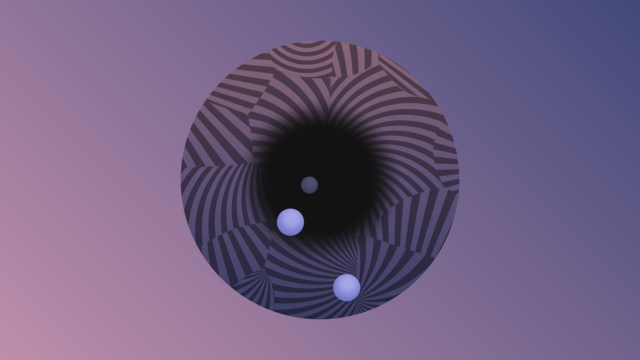
Reproduce this background procedurally as a Shadertoy shader.

```glsl
// A striped disc with a soft dark hole and three small balls on a diagonal gradient.
// The disc is split into rounded lobes (a weighted Voronoi diagram); each lobe has
// stripes that fan and swirl around its own pivot. Lengths are in canvas heights.

const float TAU = 6.2831853;
const vec3 PINK = vec3(0.745, 0.56, 0.67);
const vec3 INDIGO = vec3(0.26, 0.285, 0.48);
const vec3 STRIPE_LOW = vec3(0.235, 0.24, 0.40);
const vec3 STRIPE_MID = vec3(0.37, 0.315, 0.46);
const vec3 STRIPE_HIGH = vec3(0.54, 0.40, 0.47);
const vec3 HOLE_COLOR = vec3(0.075, 0.07, 0.07);
const vec3 BALL_LIGHT = vec3(0.64, 0.65, 0.90);
const vec3 BALL_SHADE = vec3(0.45, 0.45, 0.77);
const float DARK_STRIPE = 0.60;
const float DISC_RADIUS = 0.387;
const float HOLE_INNER = 0.143;
const float HOLE_OUTER = 0.235;

// Balls: centre, radius, opacity
const int BALL_COUNT = 3;
const vec4 BALLS[BALL_COUNT] = vec4[](
    vec4(-0.029, -0.014, 0.0235, 0.42),
    vec4(-0.082, -0.117, 0.0377, 1.0),
    vec4(0.074, -0.299, 0.0377, 1.0));

// Lobes: centre and radius
const int LOBE_COUNT = 14;
const vec3 LOBES[LOBE_COUNT] = vec3[](
    vec3(0.130, 0.095, 0.204), vec3(-0.051, 0.153, 0.144),
    vec3(-0.028, 0.361, 0.088), vec3(0.072, 0.343, 0.058),
    vec3(0.257, 0.292, 0.069), vec3(0.361, 0.083, 0.065),
    vec3(-0.241, 0.280, 0.097), vec3(-0.292, 0.118, 0.102),
    vec3(-0.282, -0.056, 0.116), vec3(-0.229, -0.194, 0.083),
    vec3(-0.171, -0.299, 0.051), vec3(-0.032, -0.252, 0.120),
    vec3(0.211, -0.264, 0.097), vec3(0.257, -0.120, 0.093));

// Point that the stripes of each lobe turn around
const vec2 PIVOTS[LOBE_COUNT] = vec2[](
    vec2(0.025, 0.025), vec2(0.0, 0.0),
    vec2(-0.037, 0.454), vec2(0.037, 0.037),
    vec2(-0.113, 0.546), vec2(0.546, 0.037),
    vec2(-0.657, 0.361), vec2(-0.593, 0.477),
    vec2(-0.148, 0.106), vec2(-0.345, 0.060),
    vec2(-0.144, -0.252), vec2(0.130, -0.264),
    vec2(0.095, -0.333), vec2(0.199, -0.472));

// Stripes per turn (whole numbers) and rings per unit length
const vec2 WAVES[LOBE_COUNT] = vec2[](
    vec2(42, 19), vec2(34, -13), vec2(0, 43), vec2(50, -8),
    vec2(122, 0), vec2(38, 0), vec2(88, 0), vec2(70, 0),
    vec2(41, -16), vec2(47, 0), vec2(24, 6), vec2(44, 10),
    vec2(24, -6), vec2(60, 0));

// Coverage of a shape from its signed distance
float fill(float dist, float pixel) {
    return 1.0 - smoothstep(-pixel, pixel, dist);
}

// Smooth spiral stripes of one lobe: 0 is dark, 1 is light
float stripes(vec2 p, int lobe, float pixel) {
    vec2 q = p - PIVOTS[lobe];
    vec2 wave = WAVES[lobe];
    float len = max(length(q), 0.001);
    float phase = wave.x * atan(q.y, q.x) / TAU + wave.y * len;
    float blur = pixel * length(vec2(wave.x / (TAU * len), wave.y));
    float band = smoothstep(-blur, blur, abs(fract(phase) - 0.5) - 0.25);
    return mix(band, 0.5, smoothstep(0.25, 0.5, blur));
}

// Stripes of the nearest lobe, blended with the next one at the border
float lobePattern(vec2 p, float pixel) {
    float nearDist = 1e3, nextDist = 1e3;
    int nearLobe = 0, nextLobe = 0;
    for (int i = 0; i < LOBE_COUNT; i++) {
        float d = length(p - LOBES[i].xy) - LOBES[i].z;
        if (d < nearDist) {
            nextDist = nearDist; nextLobe = nearLobe;
            nearDist = d; nearLobe = i;
        } else if (d < nextDist) {
            nextDist = d; nextLobe = i;
        }
    }
    float weight = 0.5 + 0.5 * clamp((nextDist - nearDist) / (2.0 * pixel), 0.0, 1.0);
    return mix(stripes(p, nextLobe, pixel), stripes(p, nearLobe, pixel), weight);
}

void mainImage(out vec4 fragColor, in vec2 fragCoord) {
    float pixel = 0.8 / iResolution.y;
    vec2 p = (fragCoord - 0.5 * iResolution.xy) / iResolution.y;

    // Diagonal background
    float diagonal = (fragCoord.x + fragCoord.y) / (iResolution.x + iResolution.y);
    vec3 color = mix(PINK, INDIGO, diagonal);

    // Striped disc, tinted from bottom to top
    float height = p.y / DISC_RADIUS;
    vec3 tint = mix(STRIPE_MID, height > 0.0 ? STRIPE_HIGH : STRIPE_LOW, min(abs(height), 1.0));
    vec3 disc = tint * mix(DARK_STRIPE, 1.0, lobePattern(p, pixel));

    // Soft central hole
    disc = mix(HOLE_COLOR, disc, smoothstep(HOLE_INNER, HOLE_OUTER, length(p)));
    color = mix(color, disc, fill(length(p) - DISC_RADIUS, pixel));

    // Shaded balls
    for (int i = 0; i < BALL_COUNT; i++) {
        vec4 ball = BALLS[i];
        vec2 q = (p - ball.xy) / ball.z;
        vec3 shade = mix(BALL_LIGHT, BALL_SHADE, smoothstep(0.2, 1.4, length(q - vec2(0.1, 0.3))));
        color = mix(color, shade, ball.w * fill((length(q) - 1.0) * ball.z, pixel));
    }
    fragColor = vec4(color, 1.0);
}
```
